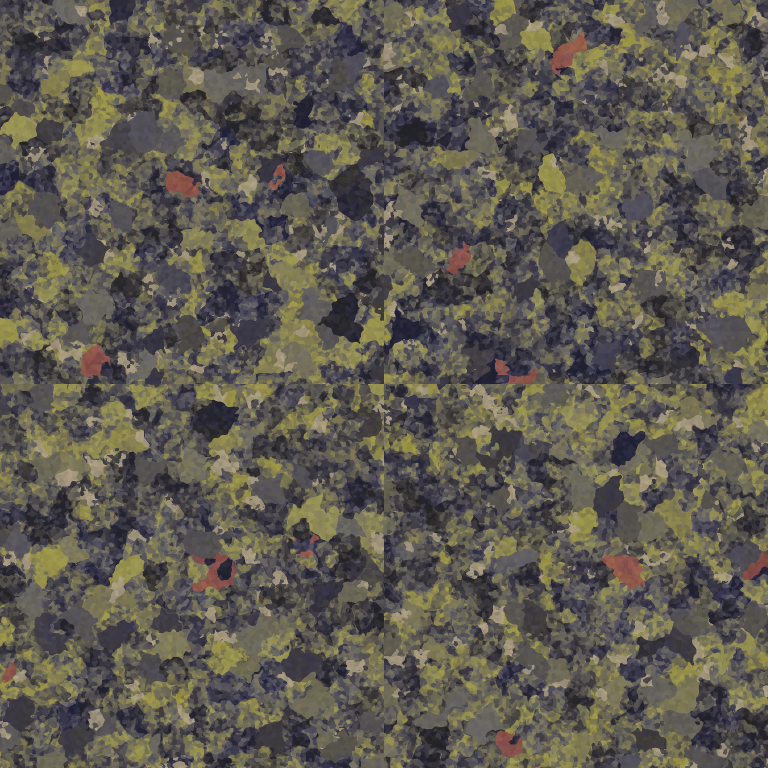
This texture is drawn by a WebGL 1 fragment shader. Its source:

```glsl
precision highp float;
// Mottled mineral ground: ragged slate, olive and ochre chips with sparse pale
// and rust flecks. Irregular cell layers from coarse to gritty are summed,
// spread to an even tone and coloured by a ramp, in four separate quadrants.
uniform vec2 u_resolution;

const vec3 INK   = vec3(0.13, 0.13, 0.17);
const vec3 SLATE = vec3(0.23, 0.22, 0.26);
const vec3 STONE = vec3(0.33, 0.32, 0.33);
const vec3 MOSS  = vec3(0.42, 0.41, 0.36);
const vec3 OLIVE = vec3(0.49, 0.47, 0.34);
const vec3 OCHRE = vec3(0.59, 0.57, 0.31);
const vec3 CREAM = vec3(0.66, 0.61, 0.51);
const vec3 RUST  = vec3(0.60, 0.33, 0.25);

// Sine-free hash: three values in 0..1 for a lattice point.
vec3 hash3(vec2 p) {
  vec3 q = fract(p.xyx * vec3(0.1031, 0.1030, 0.0973));
  q += dot(q, q.yxz + 33.33);
  return fract((q.xxy + q.yzz) * q.zyx);
}

// Two channels of smooth value noise.
vec2 noise2(vec2 p) {
  vec2 i = floor(p), f = fract(p);
  f = f * f * (3.0 - 2.0 * f);
  vec2 low = mix(hash3(i).xy, hash3(i + vec2(1.0, 0.0)).xy, f.x);
  vec2 high = mix(hash3(i + vec2(0.0, 1.0)).xy, hash3(i + 1.0).xy, f.x);
  return mix(low, high, f.y);
}

// Random values of the nearest chip; each chip is turned and stretched.
vec3 chipCell(vec2 p, float seed, float stretch) {
  vec2 base = floor(p);
  float nearest = 1e5;
  vec2 owner = base;
  for (int y = -1; y <= 1; y++) {
    for (int x = -1; x <= 1; x++) {
      vec2 cell = base + vec2(float(x), float(y));
      vec3 h = hash3(cell + seed);
      vec2 d = p - cell - 0.1 - 0.8 * h.xy;
      float angle = 6.2832 * h.z;
      float c = cos(angle), s = sin(angle);
      d = abs(vec2(c * d.x + s * d.y, c * d.y - s * d.x));
      d.x *= 1.0 + stretch * h.x;
      float reach = mix(length(d), max(d.x, d.y), 0.6) - 0.2 * h.y;
      if (reach < nearest) {
        nearest = reach;
        owner = cell;
      }
    }
  }
  return hash3(owner + seed + 71.0);
}

// Colour ramp whose stops follow the share of each colour.
vec3 toneRamp(float t) {
  vec3 c = mix(INK, SLATE, smoothstep(0.0, 0.15, t));
  c = mix(c, STONE, smoothstep(0.17, 0.40, t));
  c = mix(c, MOSS, smoothstep(0.46, 0.67, t));
  c = mix(c, OLIVE, smoothstep(0.71, 0.84, t));
  return mix(c, OCHRE, smoothstep(0.86, 0.95, t));
}

vec3 groundColor(vec2 uv) {
  // Each quadrant is its own piece of ground, cut straight at the middle.
  vec2 p = uv + 2.37 * floor(uv * 2.0) + 0.5;
  vec2 ragged = p + 0.010 * (noise2(p * 75.0) - 0.5)
                  + 0.006 * (noise2(p * 190.0 + 40.0) - 0.5);

  vec3 patchy = chipCell(ragged * 13.0, 11.0, 0.6);
  vec3 chip = chipCell(ragged * 31.0, 23.0, 0.9);
  vec3 flake = chipCell(ragged * 68.0, 37.0, 0.8);
  vec3 grit = chipCell(p * 185.0, 53.0, 0.5);

  // Sum the layers, then spread the bell-shaped total evenly over 0..1.
  float total = dot(vec4(patchy.x, chip.x, flake.x, grit.x) - 0.5,
                    vec4(0.25, 0.45, 0.45, 0.36));
  float tone = 1.0 / (1.0 + exp(-7.7 * total));

  // Some chips are nearly flat in colour.
  float solid = step(0.80, chip.z);
  tone = mix(tone, chip.x + 0.08 * (grit.x - 0.5), solid);
  vec3 color = toneRamp(tone);

  // Pale and rust flecks.
  float pale = step(0.93, flake.z) * step(0.45, tone);
  color = mix(color, CREAM, pale * (0.7 + 0.3 * grit.y));
  float rusty = step(chip.y, 0.012) * step(0.25, flake.x);
  color = mix(color, RUST, 0.8 * rusty);

  // Warm or cool drift per chip and slight grain in the brightness.
  float drift = 0.6 * chip.y + 0.4 * flake.y - 0.5;
  color += drift * vec3(0.03, 0.02, -0.09) * (1.0 - pale);
  return color * (0.94 + 0.12 * grit.z);
}

void main() {
  // Four samples per pixel soften the chip edges.
  vec3 sum = vec3(0.0);
  for (int j = 0; j < 2; j++) {
    for (int i = 0; i < 2; i++) {
      vec2 offset = 0.5 * vec2(float(i), float(j)) - 0.25;
      sum += groundColor((gl_FragCoord.xy + offset) / u_resolution.y);
    }
  }
  gl_FragColor = vec4(sum * 0.25, 1.0);
}
```
